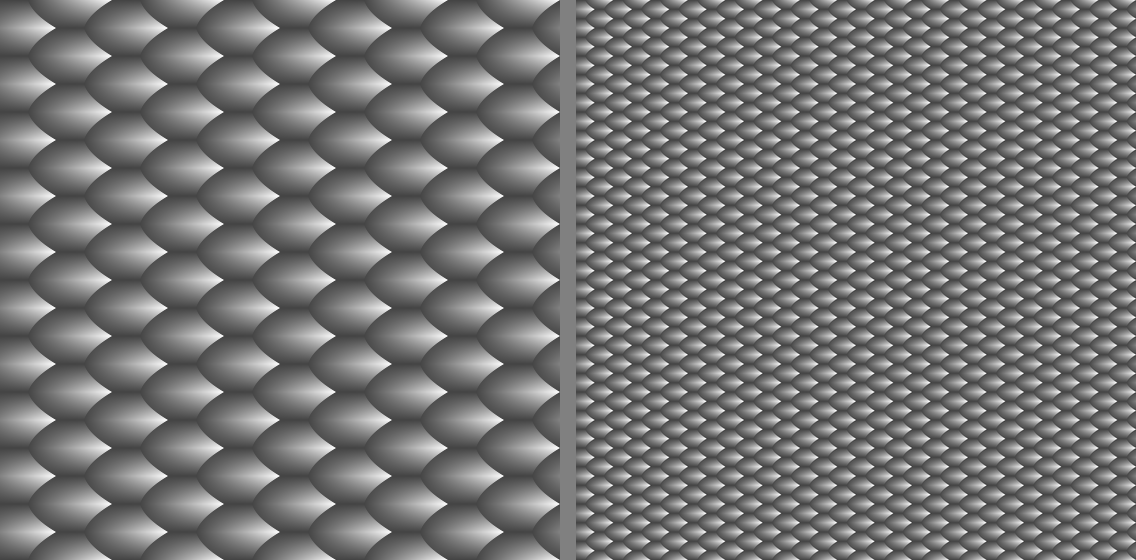
Left, the tile; right, the same tile 3 across and 3 down.
Give the GLSL for this pattern, as a three.js fragment shader.

```glsl
// Overlapping pointed scales, all facing right, in staggered columns.
// Each scale runs from a dark left corner to a bright tip, with a creased
// ridge along its middle; curved edges are blended between neighbours.

#define COLUMNS 10.0     // columns of scales across (even, so the stagger wraps)
#define ROWS 10.0        // scales down each column
#define EDGE_DEPTH 0.5   // depth of the scalloped edge, in columns
#define EDGE_START 0.3   // edge slope at the notch: 1 is straight, less is curved
#define SOFTNESS 0.001   // half width of the edge blend, in canvas units
#define DARK 0.265       // grey at the left corner and along the seams
#define LIGHT 1.0        // grey at the tip

varying vec2 vUv;

// Distance from the ridge of a scale: 0 on the ridge, 1 on the seam.
float ridgeDistance(float y, float column) {
  float stagger = 0.5 * mod(column, 2.0);
  return 2.0 * abs(fract(y - stagger + 0.5) - 0.5);
}

// Grey of the scale whose tip lies at x = column.
float scaleShade(vec2 p, float column) {
  float span = 1.0 + EDGE_DEPTH;
  float along = clamp((p.x - column + span) / span, 0.0, 1.0);
  return mix(DARK, LIGHT, along * (1.0 - ridgeDistance(p.y, column)));
}

void main() {
  vec2 p = vUv * vec2(COLUMNS, ROWS);
  float column = floor(p.x + EDGE_DEPTH);

  // Curved right edge of this column, from notch (t = 0) to tip (t = 1)
  float t = 1.0 - ridgeDistance(p.y, column);
  float curve = t * mix(EDGE_START, 1.0, t);
  float edgeX = column - EDGE_DEPTH * (1.0 - curve);

  // Horizontal gap turned into distance across the edge, in canvas units
  float bend = EDGE_START + 2.0 * (1.0 - EDGE_START) * t;
  float slope = 2.0 * EDGE_DEPTH * bend * ROWS / COLUMNS;
  float gap = (p.x - edgeX) / (COLUMNS * sqrt(1.0 + slope * slope));

  // Left of the edge is this column, right of it the next one
  float next = smoothstep(-SOFTNESS, SOFTNESS, gap);
  float grey = mix(scaleShade(p, column), scaleShade(p, column + 1.0), next);
  gl_FragColor = vec4(vec3(grey), 1.0);
}
```
